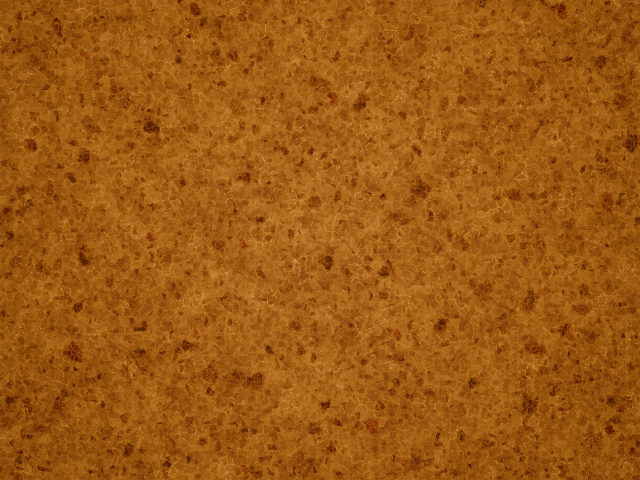
Write a Shadertoy shader that draws this texture.

```glsl
// Amber sponge crumb: fine fibrous walls, scattered brown pores and soft uneven light.

vec2 hash22(vec2 p) {
    vec3 q = fract(vec3(p.xyx) * vec3(0.1031, 0.1030, 0.0973));
    q += dot(q, q.yzx + 33.33);
    return fract((q.xx + q.yz) * q.zy);
}

// Layered sines, each octave rotated and bent by the one before; about -1 to 1.
float waves(vec2 p) {
    float sum = 0.0, amp = 0.5;
    vec2 bend = vec2(0.0);
    for (int i = 0; i < 4; i++) {
        vec2 s = p + bend;
        sum += amp * sin(s.x) * cos(s.y);
        bend = 0.9 * vec2(cos(s.y * 1.3), sin(s.x * 1.1));
        p = mat2(0.8, 0.6, -0.6, 0.8) * p * 1.8 + 3.7;
        amp *= 0.65;
    }
    return sum;
}

// Cellular noise: x is the gap between the two nearest seeds, y a random cell tone.
vec2 cells(vec2 p) {
    vec2 base = floor(p), f = fract(p);
    float near = 8.0, next = 8.0, tone = 0.0;
    for (int y = -1; y <= 1; y++)
    for (int x = -1; x <= 1; x++) {
        vec2 o = vec2(x, y);
        vec2 seed = hash22(base + o);
        float d = length(o + seed - f);
        if (d < near) {
            next = near;
            near = d;
            tone = hash22(base + o + 71.0).x;
        } else {
            next = min(next, d);
        }
    }
    return vec2(next - near, tone);
}

// Randomly stretched holes; x is depth, y is how red the hole is.
vec2 pores(vec2 p, float share) {
    vec2 base = floor(p), f = fract(p), hole = vec2(0.0);
    for (int y = -1; y <= 1; y++)
    for (int x = -1; x <= 1; x++) {
        vec2 o = vec2(x, y), id = base + o;
        vec2 kind = hash22(id + 17.0), shape = hash22(id + 43.0);
        vec2 d = o + 0.15 + 0.7 * hash22(id) - f;
        float a = 6.283 * shape.x;
        d = mat2(cos(a), sin(a), -sin(a), cos(a)) * d;
        d.x *= 1.0 + 0.7 * shape.y;
        float radius = mix(0.22, 0.5, kind.y * kind.y);
        float depth = smoothstep(1.15, 0.65, length(d) / radius);
        depth *= step(kind.x, share) * mix(0.35, 1.0, shape.y);
        if (depth > hole.x) hole = vec2(depth, shape.x);
    }
    return hole;
}

vec3 crumbColour(float t) {
    vec3 c = mix(vec3(0.33, 0.12, 0.01), vec3(0.48, 0.22, 0.02), smoothstep(0.0, 0.25, t));
    c = mix(c, vec3(0.59, 0.32, 0.04), smoothstep(0.2, 0.5, t));
    c = mix(c, vec3(0.68, 0.41, 0.09), smoothstep(0.45, 0.75, t));
    return mix(c, vec3(0.77, 0.52, 0.22), smoothstep(0.7, 1.05, t));
}

void mainImage(out vec4 fragColor, in vec2 fragCoord) {
    vec2 p = fragCoord / iResolution.y;
    vec2 mid = (fragCoord - 0.5 * iResolution.xy) / iResolution.y;

    // Ragged outlines for everything that follows
    vec2 ragged = p + 0.005 * vec2(waves(p * 130.0), waves(p * 130.0 + 40.0));

    // Crumb walls at two sizes
    vec2 coarse = cells(ragged * 62.0);
    vec2 fine = cells(ragged * 115.0 + 9.0);
    float wall = smoothstep(0.32, 0.0, coarse.x);
    float thread = smoothstep(0.28, 0.0, fine.x);

    // Pores from wide and rare to small and common
    vec2 wide = pores(ragged * 21.0, 0.20);
    vec2 medium = pores(ragged * 36.0 + 5.0, 0.32);
    vec2 small = pores(ragged * 62.0 + 13.0, 0.34);
    float depth = max(max(wide.x, medium.x * 0.9), small.x * 0.75);
    float red = max(wide.x * wide.y, medium.x * medium.y);

    // Tone from light, blotches, walls and holes
    float tone = 0.63 - 0.22 * dot(mid, mid) + 0.06 * mid.y;
    tone += 0.10 * waves(p * 17.0) + 0.09 * waves(p * 60.0 + 8.0);
    tone += 0.20 * (coarse.y - 0.5) + 0.20 * (fine.y - 0.5);
    tone += 0.13 * (wall - 0.3) + 0.10 * (thread - 0.3);
    tone -= 0.46 * depth * (1.0 - 0.3 * thread);

    // Sparse bright fibre glints
    float glint = wall * thread * smoothstep(0.1, 0.5, waves(p * 45.0 + 21.0));
    tone += 0.25 * glint * (1.0 - depth);

    vec3 colour = crumbColour(tone);
    colour += vec3(0.05, -0.01, 0.0) * smoothstep(0.4, 0.9, red);
    colour += vec3(0.0, 0.01, 0.035) * exp(-5.0 * dot(mid, mid)) * (1.0 - depth);
    colour *= 1.03 - 0.14 * dot(mid, mid);
    fragColor = vec4(colour, 1.0);
}
```
